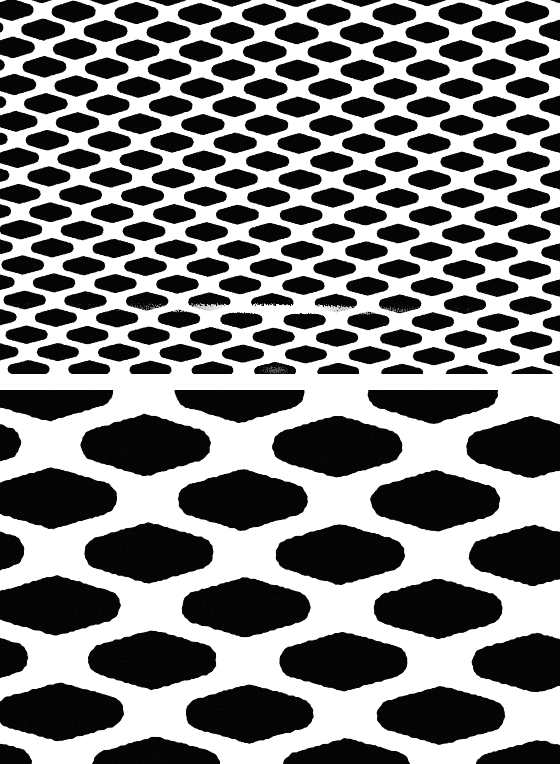
Top: the whole. Bottom: its middle third, enlarged.
Give the GLSL for this pattern, as a Shadertoy shader.

```glsl
// Expanded metal mesh: staggered rounded-diamond holes in white, with a speckled glare band.

const vec2 CANVAS = vec2(768.0, 512.0);   // design units, y pointing down
const vec3 METAL = vec3(1.0);
const vec3 HOLE = vec3(0.018);

vec2 hash2(vec2 p) {
    vec2 q = vec2(dot(p, vec2(127.1, 311.7)), dot(p, vec2(269.5, 183.3)));
    return fract(sin(q) * 43758.5);
}

// Distance to the nearest scattered point
float cellular(vec2 p) {
    vec2 cell = floor(p), f = fract(p);
    float nearest = 2.0;
    for (int y = -1; y <= 1; y++)
    for (int x = -1; x <= 1; x++) {
        vec2 o = vec2(x, y);
        nearest = min(nearest, length(o + hash2(cell + o) - f));
    }
    return nearest;
}

// Centre of a lattice cell; the sheet is bowed and foreshortened downwards
vec2 holeCentre(vec2 c) {
    float x = 451.0 + c.y * (0.8 + 0.05 * c.y)
            + c.x * (89.3 - 0.21 * c.y + 0.45 * c.x);
    float y = 20.0 + c.y * (51.3 - 0.24 * c.y)
            + c.x * (0.145 * c.y - 0.2) + c.x * c.x * (0.04 * c.y - 0.3);
    return vec2(x, y);
}

// Inverse of holeCentre by iterative correction
vec2 latticeCoord(vec2 p) {
    vec2 c = vec2(0.0, 5.0);
    for (int i = 0; i < 7; i++) c += (p - holeCentre(c)) / vec2(88.3, 49.0);
    return c;
}

float sdRhombus(vec2 p, vec2 b) {
    p = abs(p);
    vec2 q = b - 2.0 * p;
    float h = clamp((q.x * b.x - q.y * b.y) / dot(b, b), -1.0, 1.0);
    float d = length(p - 0.5 * b * vec2(1.0 - h, 1.0 + h));
    return d * sign(p.x * b.y + p.y * b.x - b.x * b.y);
}

// Holes get flatter and tighter in the lower rows
float sdHole(vec2 p, vec2 cell) {
    float radius = 8.1 - 0.15 * cell.y;
    vec2 halfSize = vec2(22.0, 6.9 - 0.13 * cell.y);
    return sdRhombus(p - holeCentre(cell), halfSize) - radius;
}

// Two interleaved lattices form the staggered rows
float sdMesh(vec2 p) {
    vec2 c = latticeCoord(p);
    return min(sdHole(p, round(c)), sdHole(p, floor(c) + 0.5));
}

// Ragged reflection, strongest at its middle and broken into streaks
float glareBand(vec2 p, vec2 middle, float halfLength) {
    float y = p.y - middle.y - 0.011 * (p.x - middle.x);
    float across = (p.x - middle.x) / halfLength;
    float strength = 0.22 + 0.88 * exp(-across * across);
    float band = smoothstep(0.0, 9.0, y) * (1.0 - smoothstep(14.0, 18.0, y));
    float speckle = cellular(p * vec2(0.6, 0.32));
    return smoothstep(0.0, 0.4, 1.25 * strength * band - speckle) * min(strength, 1.0);
}

// Faint dust patch
float dust(vec2 p, vec2 middle, vec2 size) {
    vec2 q = (p - middle) / size;
    return 0.3 * smoothstep(0.1, 0.5, exp(-dot(q, q)) - cellular(p * 0.45));
}

void mainImage(out vec4 fragColor, in vec2 fragCoord) {
    vec2 uv = fragCoord / iResolution.xy;
    vec2 p = vec2(uv.x, 1.0 - uv.y) * CANVAS;
    float pixel = CANVAS.x / iResolution.x;

    // Slightly rough hole edges
    float rough = 0.8 * (cellular(p * 0.35) - 0.45);
    float d = sdMesh(p) + rough;
    float metal = smoothstep(-0.6 * pixel, 0.6 * pixel, d);

    // Dark interior with grain and glare
    vec3 inside = HOLE + 0.012 * (hash2(floor(p)).x - 0.5);
    float light = glareBand(p, vec2(375.0, 413.0), 150.0);
    light = max(light, dust(p, vec2(378.0, 507.0), vec2(22.0, 7.0)));
    inside = mix(inside, METAL, light);

    fragColor = vec4(mix(inside, METAL, metal), 1.0);
}
```
